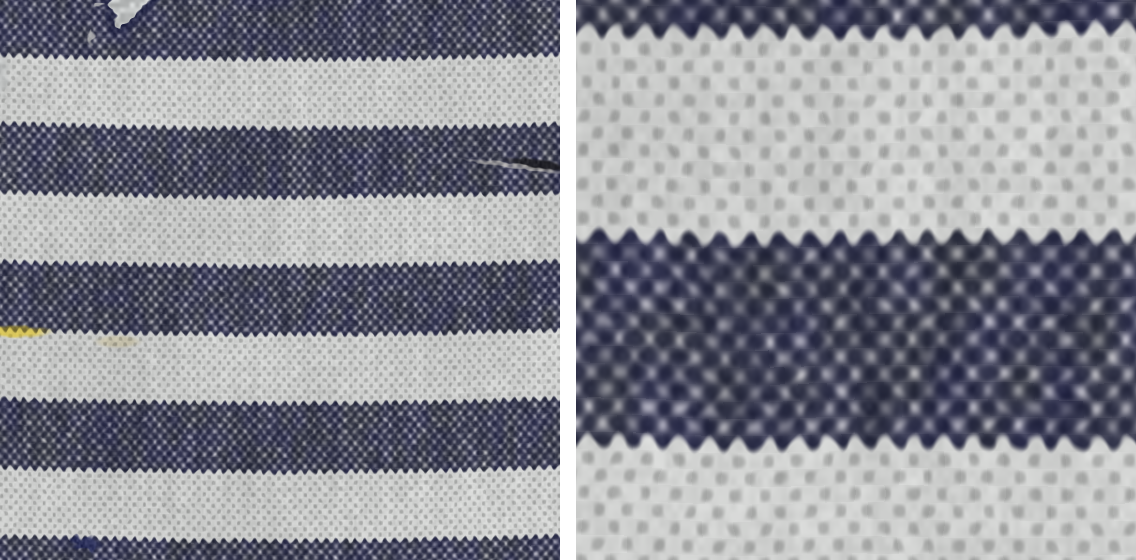
Left, the full canvas; right, a detail of the centre.
Reproduce this texture procedurally as a WebGL 2 fragment shader.

```glsl
#version 300 es
precision highp float;
// Woven cotton with navy and off-white horizontal stripes, slightly worn.
uniform vec2 u_resolution;
out vec4 fragColor;

const float TAU = 6.2831853;

float hash(vec2 p) {
  vec3 q = fract(vec3(p.xyx) * 0.1031);
  q += dot(q, q.yzx + 33.33);
  return fract((q.x + q.y) * q.z);
}

float noise(vec2 p) {
  vec2 i = floor(p), f = fract(p);
  f = f * f * (3.0 - 2.0 * f);
  return mix(mix(hash(i), hash(i + vec2(1, 0)), f.x),
             mix(hash(i + vec2(0, 1)), hash(i + vec2(1, 1)), f.x), f.y);
}

// Soft elliptical mask: 1 in the middle, 0 outside the radius.
float spot(vec2 p, vec2 center, vec2 radius) {
  return 1.0 - smoothstep(0.45, 1.0, length((p - center) / radius));
}

void main() {
  // Canvas position, with y measured downwards from the top edge.
  vec2 p = gl_FragCoord.xy / u_resolution;
  p.y = 1.0 - p.y;
  float rough = noise(p * 110.0) - 0.5;

  // Thread coordinates: 56 knots across, 24 rows per stripe pair, gently bowed.
  float bow = 0.008 * sin(p.x * TAU * 0.5) - 0.004;
  vec2 thread = vec2(p.x * 56.0, (p.y - bow - 0.2253) / 0.2454 * 24.0);
  thread.x += 0.3 * (noise(p * 9.0) - 0.5) + 0.18 * rough;
  thread.y += 0.25 * (noise(p * vec2(14, 9) + 40.0) - 0.5);

  // Staggered knots of the plain weave, each with its own brightness.
  float knot = 0.5 + 0.5 * cos(TAU * thread.x) * cos(TAU * 0.5 * thread.y);
  float row = floor(thread.y + 0.5);
  float column = floor(thread.x + 0.5 * mod(row, 2.0) + 0.5);
  float knotTone = hash(vec2(column, row) + 200.0);
  float slub = noise(vec2(p.x * 105.0, p.y * 7.0)) - 0.5;
  float fibre = noise(p * vec2(260, 200)) - 0.5;

  // Dark stripe: navy threads with pale knots and drifting indigo tint.
  vec3 navy = mix(vec3(0.165, 0.175, 0.25), vec3(0.64, 0.64, 0.67),
                  pow(knot, 1.9) * (0.55 + 0.5 * knotTone + 0.35 * slub));
  navy += vec3(-0.01, -0.015, 0.05) * (noise(p * vec2(45, 32)) - 0.3);
  navy += 0.07 * fibre + 0.04 * slub;

  // Light stripe: off-white threads with small grey gaps.
  vec3 white = mix(vec3(0.65, 0.655, 0.65), vec3(0.81, 0.815, 0.81),
                   smoothstep(0.02, 0.55, knot));
  white += 0.035 * (knotTone - 0.5) + 0.035 * slub + 0.05 * fibre;

  // Stripe boundary with a tooth at each knot.
  float fromMiddle = abs(fract(thread.y / 24.0 + 0.25) - 0.5) * 24.0;
  float tooth = 0.38 * cos(TAU * thread.x);
  float soft = max(0.3, 98.0 / u_resolution.y);
  float dark = smoothstep(-soft, soft, 6.0 - tooth - fromMiddle);
  vec3 color = mix(white, navy, dark);
  color *= 0.97 + 0.06 * noise(p * 5.0 + 7.0);

  // Frayed tear at the top with an indigo rim and loose pale threads.
  float tear = abs(p.x - 0.233 + 0.4 * p.y) - 0.042 + 0.82 * p.y + 0.018 * rough;
  float rim = (1.0 - smoothstep(0.004, 0.022, tear)) * smoothstep(0.085, 0.05, p.y);
  color = mix(color, vec3(0.13, 0.14, 0.27) + 0.12 * fibre, 0.8 * rim);
  color = mix(color, vec3(0.76, 0.77, 0.77) + 0.22 * rough,
              1.0 - smoothstep(-0.003, 0.003, tear));
  float lint = spot(p, vec2(0.163, 0.068) + 0.012 * rough, vec2(0.008, 0.016))
             + spot(p, vec2(0.176, 0.008) + 0.01 * rough, vec2(0.014, 0.006));
  color = mix(color, vec3(0.74), 0.8 * min(lint, 1.0));

  // Worn patch on the left edge.
  float worn = spot(p + 0.012 * rough, vec2(0.0, 0.135), vec2(0.022, 0.045));
  color = mix(color, vec3(0.73, 0.74, 0.74) + 0.2 * rough, 0.75 * worn);

  // Slit on the right: a dark opening below a pale drawn thread.
  float slope = 0.285 + 0.14 * (p.x - 0.9);
  float slit = spot(vec2(p.x, p.y - slope + 0.003 * rough), vec2(0.96, 0.0), vec2(0.075, 0.011));
  color = mix(color, vec3(0.12, 0.12, 0.14) + 0.08 * fibre, 0.9 * slit);
  float drawn = spot(vec2(p.x, p.y - slope - 0.009 + 0.004 * rough),
                     vec2(0.92, 0.0), vec2(0.11, 0.006));
  color = mix(color, vec3(0.76, 0.75, 0.73), 0.75 * drawn * (0.6 + 0.4 * knot));

  // Yellow stain at the left, with a faint trace beside it.
  float stain = spot(p + vec2(0.0, 0.004 * rough), vec2(0.02, 0.592), vec2(0.085, 0.013));
  color = mix(color, color * vec3(0.55, 0.5, 0.2) + vec3(0.42, 0.37, 0.12), 0.85 * stain);
  float trace = spot(p, vec2(0.21, 0.61), vec2(0.05, 0.014));
  color *= mix(vec3(1.0), vec3(0.98, 0.95, 0.85), trace);

  // Loose indigo tuft near the bottom.
  float tuft = spot(p + 0.014 * rough, vec2(0.152, 0.971), vec2(0.033, 0.016));
  color = mix(color, vec3(0.14, 0.16, 0.34) + 0.15 * fibre, 0.85 * tuft);

  fragColor = vec4(clamp(color, 0.0, 1.0), 1.0);
}
```
